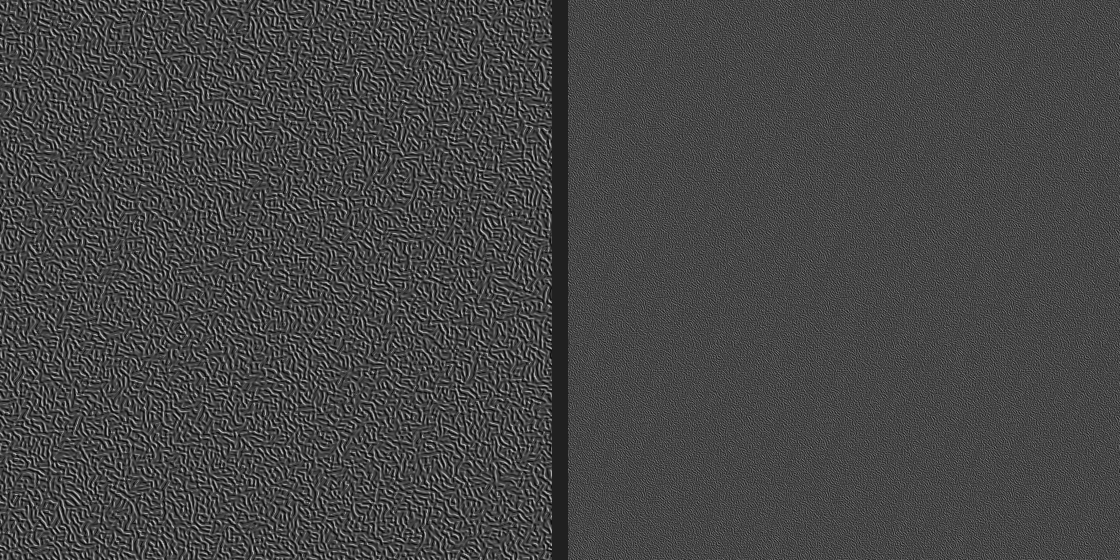
Left: one tile. Right: repeated 3 by 3.
Give the GLSL for this texture, as a WebGL 2 fragment shader.

```glsl
#version 300 es
precision highp float;
// Fine dark leather grain: small pebbles and short curved ridges between creases.
// Short wave packets of nearly one wavelength are scattered on a wrapped lattice;
// their sum is squashed into bumps and embossed by a light from the upper right.

#define GRID vec2(102.0, 104.0)  // wave packets across and up
#define WAVES 0.98               // ridges per lattice cell
#define WAVE_SPREAD 0.4          // variation of the ridge width
#define PACKET_SHARPNESS 2.5     // falloff of a packet
#define ANGLE_SPREAD 2.95        // range of ridge directions, radians
#define PLATEAU 2.0              // steepness of the bumps
#define BUMP_LEVEL -0.14         // below zero parts the bumps
#define RELIEF_STEP 0.14         // emboss distance in lattice cells
#define GAIN 0.18                // emboss contrast
#define SKEW 0.03                // extra lift of the highlights
#define BASE_TONE 0.258          // tone of level leather
#define LIGHT_ANGLE 0.6          // direction towards the light, radians

uniform vec2 u_resolution;
out vec4 fragColor;

const float TAU = 6.2832;

float hash(vec2 p) {
    return fract(sin(dot(p, vec2(127.1, 311.7))) * 43758.5453);
}

// Sum of wave packets, flattened to raised bumps with creases between
float grainHeight(vec2 p) {
    vec2 home = floor(p);
    float sum = 0.0;
    for (int y = -2; y <= 2; y++) {
        for (int x = -2; x <= 2; x++) {
            vec2 cell = home + vec2(x, y);
            vec2 id = mod(cell, GRID);
            vec2 centre = cell + vec2(hash(id), hash(id + vec2(37.3, 17.9)));
            vec2 d = p - centre;
            float phase = TAU * hash(id + vec2(11.7, 53.1));
            float turn = hash(id + vec2(71.9, 29.3));
            float angle = LIGHT_ANGLE + ANGLE_SPREAD * (turn - 0.5);
            float waves = WAVES * (1.0 + WAVE_SPREAD * (fract(turn * 37.0) - 0.5));
            float ridge = cos(TAU * waves * dot(d, vec2(cos(angle), sin(angle))) + phase);
            sum += ridge * exp(-PACKET_SHARPNESS * dot(d, d));
        }
    }
    return tanh(PLATEAU * (sum + BUMP_LEVEL));
}

void main() {
    vec2 p = gl_FragCoord.xy / u_resolution * GRID;

    // Emboss: faces towards the light are bright, those away from it dark
    vec2 offset = RELIEF_STEP * vec2(cos(LIGHT_ANGLE), sin(LIGHT_ANGLE));
    float slope = grainHeight(p - offset) - grainHeight(p + offset);
    float tone = BASE_TONE + GAIN * slope + SKEW * slope * slope;
    fragColor = vec4(vec3(clamp(tone, 0.05, 0.7)), 1.0);
}
```
